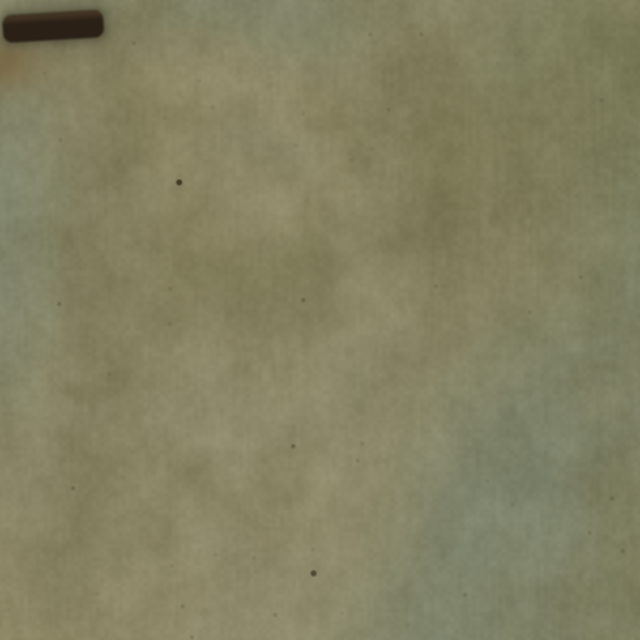
A WebGL 2 fragment shader for this texture:

```glsl
#version 300 es
precision highp float;
// Worn olive plaster with soft stains, fine grain, small specks and a dark rod in the corner.

#define OCHRE vec3(0.555, 0.525, 0.395)
#define PALE vec3(0.575, 0.565, 0.452)
#define SHADE vec3(0.465, 0.460, 0.335)
#define COOL vec3(0.492, 0.512, 0.415)
#define MOSS vec3(0.455, 0.470, 0.340)
#define ROD_COLOR vec3(0.165, 0.125, 0.085)
#define STAIN_SCALE 5.0
#define GRAIN_SCALE 150.0
#define GRAIN_AMOUNT 0.030
#define SPECK_CELLS 14.0
#define SPECK_SHARE 0.22

uniform vec2 u_resolution;
out vec4 fragColor;

// Integer hash giving a value from 0 to 1
float hash(vec2 cell) {
  uvec2 q = uvec2(ivec2(cell)) * uvec2(1597u, 3571u);
  uint n = (q.x ^ (q.y << 7)) * 2654435u + q.y;
  n = (n ^ (n >> 15)) * 73939u;
  n = (n ^ (n >> 13)) * 51787u;
  n ^= n >> 16;
  return float(n & 65535u) / 65535.0;
}

float valueNoise(vec2 p) {
  vec2 i = floor(p), f = fract(p);
  f = f * f * (3.0 - 2.0 * f);
  float low = mix(hash(i), hash(i + vec2(1, 0)), f.x);
  float high = mix(hash(i + vec2(0, 1)), hash(i + vec2(1, 1)), f.x);
  return mix(low, high, f.y);
}

float fbm(vec2 p) {
  float sum = 0.0, amp = 0.5;
  for (int i = 0; i < 5; i++) {
    sum += amp * valueNoise(p);
    p = mat2(0.8, 0.6, -0.6, 0.8) * p * 2.03 + 17.0;
    amp *= 0.5;
  }
  return sum / 0.97;
}

// Soft elliptical patch, 1 at its centre
float patchAt(vec2 p, vec2 center, vec2 size) {
  vec2 d = (p - center) / size;
  return exp(-dot(d, d));
}

float roundedBox(vec2 p, vec2 halfSize, float radius) {
  vec2 d = abs(p) - halfSize + radius;
  return length(max(d, 0.0)) + min(max(d.x, d.y), 0.0) - radius;
}

// Tiny dark spots, at most one in each cell
float specks(vec2 p) {
  vec2 home = floor(p * SPECK_CELLS);
  float cover = 0.0;
  for (int y = -1; y <= 1; y++)
    for (int x = -1; x <= 1; x++) {
      vec2 cell = home + vec2(x, y);
      vec2 spot = (cell + vec2(hash(cell + 31.0), hash(cell + 67.0))) / SPECK_CELLS;
      float present = step(hash(cell + 101.0), SPECK_SHARE);
      float strength = mix(0.08, 0.35, pow(hash(cell + 143.0), 3.0));
      float d = length(p - spot);
      cover = max(cover, present * strength * (1.0 - smoothstep(0.001, 0.0055, d)));
    }
  return cover;
}

void main() {
  vec2 p = gl_FragCoord.xy / u_resolution;
  vec2 warp = vec2(fbm(p * 4.0 + 9.0), fbm(p * 4.0 + 41.0)) - 0.5;
  vec2 q = p + 0.16 * warp;

  // Broad tints: cool left edge, lower right and top, mossy upper right
  float cool = 0.85 * patchAt(q, vec2(0.02, 0.67), vec2(0.13, 0.32));
  cool += 0.95 * smoothstep(0.28, 0.62, q.x - 0.75 * q.y) * smoothstep(0.40, 0.75, q.x);
  cool += 0.70 * patchAt(q, vec2(0.38, 1.03), vec2(0.30, 0.08));
  float moss = patchAt(q, vec2(0.98, 0.86), vec2(0.34, 0.26));
  float pale = patchAt(q, vec2(0.32, 0.28), vec2(0.36, 0.34));
  vec3 color = mix(OCHRE, PALE, 0.45 * pale);
  color = mix(color, COOL, clamp(cool, 0.0, 1.0));
  color = mix(color, MOSS, 0.75 * moss);

  // Cloudy stains and lighter wear
  float stain = fbm(q * STAIN_SCALE + 5.0);
  float blotch = fbm(p * STAIN_SCALE * 3.2 + 53.0);
  float brown = patchAt(q, vec2(0.72, 0.56), vec2(0.26, 0.18));
  color = mix(color, SHADE, 0.55 * smoothstep(0.42, 0.80, stain) + 0.28 * brown);
  color += 0.075 * (blotch - 0.5) + vec3(0.03, 0.0, -0.02) * (stain - 0.5);

  // Fine grain with faint upright threads
  float grain = valueNoise(p * GRAIN_SCALE) + valueNoise(p * GRAIN_SCALE * 0.5 + 80.0) - 1.0;
  float thread = valueNoise(p * vec2(170.0, 22.0) + 200.0) - 0.5;
  color += GRAIN_AMOUNT * (0.7 * grain + 0.5 * thread);

  // Specks, with two larger ones
  float spot = specks(p);
  spot = max(spot, 0.75 * (1.0 - smoothstep(0.002, 0.007, length(p - vec2(0.280, 0.715)))));
  spot = max(spot, 0.60 * (1.0 - smoothstep(0.002, 0.007, length(p - vec2(0.490, 0.104)))));
  color = mix(color, ROD_COLOR, spot);

  // Rod with a warm shadow below and a dim sheen along it
  vec2 r = mat2(0.998, -0.06, 0.06, 0.998) * (p - vec2(0.083, 0.959));
  float rod = roundedBox(r, vec2(0.078, 0.021), 0.014);
  color = mix(color, vec3(0.46, 0.37, 0.22), 0.65 * patchAt(p, vec2(0.0, 0.90), vec2(0.07, 0.045)));
  color *= 1.0 - 0.30 * exp(-max(rod, 0.0) * 90.0);
  vec3 rodShade = ROD_COLOR + vec3(0.09, 0.075, 0.05) * smoothstep(0.004, 0.018, r.y);
  color = mix(color, rodShade, 1.0 - smoothstep(-0.003, 0.004, rod));

  fragColor = vec4(color, 1.0);
}
```
